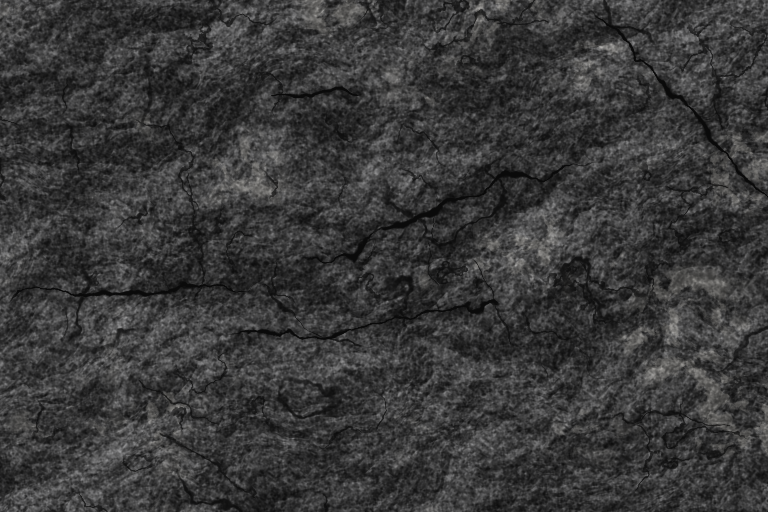
Give the GLSL for this texture, as a Shadertoy shader.

```glsl
// Dark weathered rock face: a strongly warped noise height field lit from the
// upper left, with sharp grain and pale mineral flecks, broken by ragged
// cracks and wrinkles. Units are canvas heights, x runs to the aspect ratio.

#define BASE_TONE 0.218
#define RELIEF 0.092
#define MOTTLE 0.13
#define GRAIN 0.30
#define FLECKS 0.16
#define CRACK_TONE 0.04
#define CRACK_WANDER 0.19
#define HAIRLINES 16
#define LIGHT_DIR vec2(-0.55, 0.83)

float hash(vec2 p) {
    vec3 q = fract(p.xyx * 0.1031);
    q += dot(q, q.yzx + 33.33);
    return fract((q.x + q.y) * q.z);
}

float noise(vec2 p) {
    vec2 cell = floor(p), f = fract(p);
    f = f * f * (3.0 - 2.0 * f);
    float low = mix(hash(cell), hash(cell + vec2(1, 0)), f.x);
    float high = mix(hash(cell + vec2(0, 1)), hash(cell + vec2(1, 1)), f.x);
    return mix(low, high, f.y);
}

const mat2 TURN = mat2(1.6, 1.2, -1.2, 1.6); // rotates and doubles

float fbm(vec2 p) {
    float sum = 0.0, amp = 0.5;
    for (int i = 0; i < 6; i++) {
        sum += amp * noise(p);
        p = TURN * p + 7.3;
        amp *= 0.5;
    }
    return sum;
}

// Folded noise: sharp creases between chipped facets
float creases(vec2 p) {
    float sum = 0.0, amp = 0.5;
    for (int i = 0; i < 4; i++) {
        sum += amp * abs(2.0 * noise(p) - 1.0);
        p = TURN * p + 3.9;
        amp *= 0.5;
    }
    return sum;
}

vec2 warp(vec2 p) {
    return vec2(fbm(p + 3.1), fbm(p + 17.7)) - 0.49;
}

float height(vec2 p) {
    return fbm(p * vec2(6.0, 7.0)) + 0.4 * creases(p * vec2(6.5, 8.0) + 20.0);
}

// Darkness of a crack from a to b: a ragged core below a patchy shade
float crack(vec2 p, vec2 a, vec2 b, float width, float ragged) {
    vec2 along = b - a;
    float t = clamp(dot(p - a, along) / dot(along, along), 0.0, 1.0);
    float d = length(p - a - along * t);
    float taper = 4.0 * t * (1.0 - t);
    float swell = noise(vec2(t * length(along) * 17.0, 90.0 * a.x + 7.0));
    float r = width * sqrt(taper) * (1.7 * swell * swell + 0.5 * ragged - 0.1);
    float core = 1.0 - smoothstep(r * 0.4, r + 1.3 / iResolution.y, d);
    core *= smoothstep(0.0, 0.3, swell + 0.5 * ragged - 0.15);
    float shade = 0.75 * ragged * exp(-d / (1.8 * width));
    return max(core, shade) * smoothstep(0.0, 0.2, taper);
}

// Thin broken lines along the contours of a noise field
float wrinkles(vec2 p, float scale, float thickness) {
    float d = abs(fbm(p * scale + 41.0) - 0.49) / scale;
    float patches = smoothstep(0.48, 0.75, noise(p * scale * 1.1 + 60.0));
    return patches * (1.0 - smoothstep(0.2 * thickness, thickness, d));
}

float allCracks(vec2 p) {
    vec2 w = p + CRACK_WANDER * warp(p * 4.5) + 0.035 * warp(p * 22.0);
    float ragged = fbm(p * 26.0 + 9.0);

    // Main fractures
    float dark = crack(w, vec2(-0.04, 0.40), vec2(0.50, 0.46), 0.007, ragged);
    dark = max(dark, crack(w, vec2(0.48, 0.37), vec2(1.02, 0.40), 0.008, ragged));
    dark = max(dark, crack(w, vec2(0.56, 0.51), vec2(1.18, 0.68), 0.010, ragged));
    dark = max(dark, crack(w, vec2(1.16, 1.00), vec2(1.56, 0.57), 0.007, ragged));
    dark = max(dark, crack(w, vec2(0.55, 0.80), vec2(0.70, 0.82), 0.009, ragged));

    // Scattered faint hairlines, mostly steep
    for (int i = 0; i < HAIRLINES; i++) {
        float k = float(i) + 1.0;
        vec2 a = vec2(1.5 * fract(k * 0.618), hash(vec2(k, 5.0)));
        float angle = mix(-1.8, 0.4, hash(vec2(k, 9.0)));
        float len = mix(0.1, 0.32, hash(vec2(k, 13.0)));
        vec2 b = a + len * vec2(cos(angle), sin(angle));
        dark = max(dark, 0.75 * crack(w, a, b, 0.0035, ragged));
    }

    // Crevices and finer wrinkles
    dark = max(dark, 0.8 * wrinkles(p, 4.5, 0.0042));
    return max(dark, 0.7 * wrinkles(p + 0.02 * warp(p * 9.0), 10.0, 0.0022));
}

void mainImage(out vec4 fragColor, in vec2 fragCoord) {
    vec2 p = fragCoord / iResolution.y;

    // Surface lit by its slope towards the light
    vec2 q = p + 0.16 * warp(p * 4.0);
    float stepSize = 0.003;
    float slope = (height(q) - height(q + stepSize * LIGHT_DIR)) / stepSize;
    float lit = 0.2 * slope;
    float detail = RELIEF * lit / sqrt(1.0 + 0.35 * lit * lit);

    // Broad mottling and fine grain, with stretched highlights
    detail += MOTTLE * (fbm(p * 4.0 + 11.0) - 0.49);
    vec2 g = TURN * p;
    detail += GRAIN * (0.55 * noise(g * 85.0) + 0.45 * noise(g * 145.0 + 5.0) - 0.5);
    float tone = BASE_TONE + detail + 1.3 * detail * detail;

    // Pale mineral crust, thicker to the lower right
    float crust = fbm(q * 6.0 + 73.0) + 0.06 * (p.x - p.y);
    float pale = smoothstep(0.5, 0.68, crust) * smoothstep(0.45, 0.63, fbm(q * 45.0));
    tone += FLECKS * pale;

    tone = mix(max(tone, 0.03), CRACK_TONE, allCracks(p));
    vec3 tint = mix(vec3(1.0, 1.0, 1.008), vec3(1.01, 1.0, 0.98), pale);
    fragColor = vec4(clamp(tone * tint, 0.0, 1.0), 1.0);
}
```
